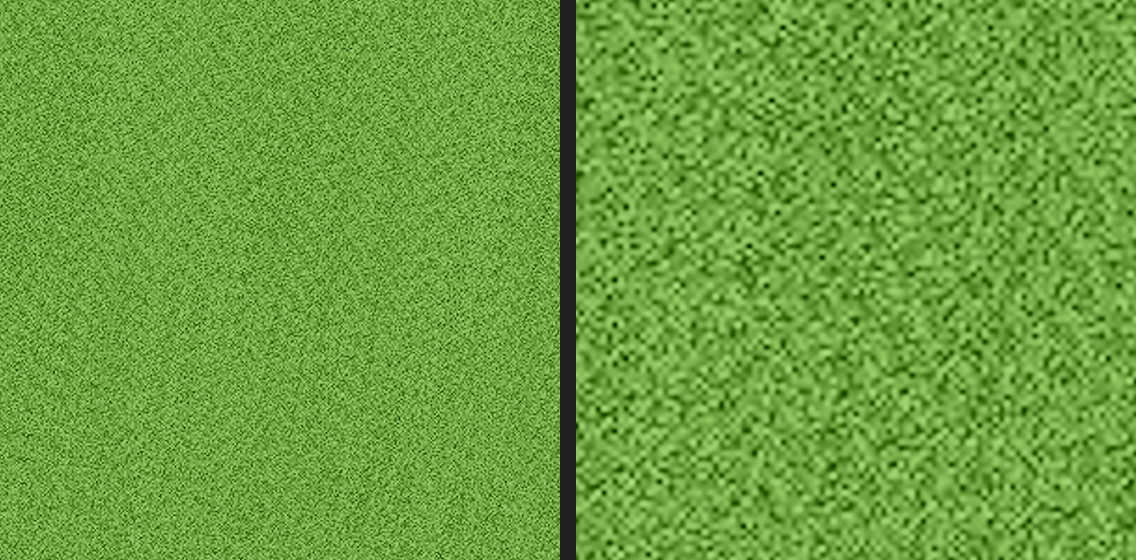
Left: the whole. Right: its middle third, enlarged.
This texture is drawn by a Shadertoy shader. Its source:

```glsl
// Fine, lawn-like green grain over the whole canvas.
// Hashed lattice values are sharpened with a slight diagonal lean,
// interpolated by a Catmull-Rom kernel and mapped to a green ramp.

#define GRAINS     300.0
#define DIAGONAL   0.08
#define SHARPEN    0.22
#define CONTRAST   1.16
#define MEAN_TONE  0.655
#define DARK_SKEW  0.35
#define DARK_GREEN  vec3(0.20, 0.40, 0.02)
#define LIGHT_GREEN vec3(0.57, 0.77, 0.38)

// Sine hash, reshaped to a triangular spread centred on zero
float hash(vec2 cell) {
    float h = fract(sin(dot(cell, vec2(12.9898, 78.233))) * 43758.5453) - 0.5;
    return 0.7071 * sign(h) * (1.0 - sqrt(max(1.0 - 2.0 * abs(h), 0.0)));
}

// Lattice value: boosts the rising diagonal, opposes the side neighbours
float grainValue(vec2 cell) {
    return hash(cell)
         + DIAGONAL * hash(cell + vec2(1.0, 1.0))
         - SHARPEN * (hash(cell + vec2(1.0, 0.0)) + hash(cell + vec2(0.0, 1.0)));
}

// Catmull-Rom weight at a given distance from a lattice point
float cubicWeight(float offset) {
    float d = abs(offset);
    if (d < 1.0) return (1.5 * d - 2.5) * d * d + 1.0;
    if (d < 2.0) return ((-0.5 * d + 2.5) * d - 4.0) * d + 2.0;
    return 0.0;
}

// Crisp but continuous noise over a 4 by 4 neighbourhood
float grainNoise(vec2 p) {
    vec2 base = floor(p);
    vec2 f = p - base;
    float sum = 0.0;
    for (int y = -1; y <= 2; y++) {
        for (int x = -1; x <= 2; x++) {
            vec2 o = vec2(float(x), float(y));
            vec2 d = f - o;
            sum += grainValue(base + o) * cubicWeight(d.x) * cubicWeight(d.y);
        }
    }
    return sum;
}

void mainImage(out vec4 fragColor, in vec2 fragCoord) {
    vec2 uv = fragCoord / iResolution.y;

    // Tone, with a longer tail towards the shadows
    float grain = CONTRAST * grainNoise(uv * GRAINS);
    float tone = MEAN_TONE + grain - DARK_SKEW * grain * grain;

    vec3 color = mix(DARK_GREEN, LIGHT_GREEN, tone);
    fragColor = vec4(clamp(color, 0.0, 1.0), 1.0);
}
```
